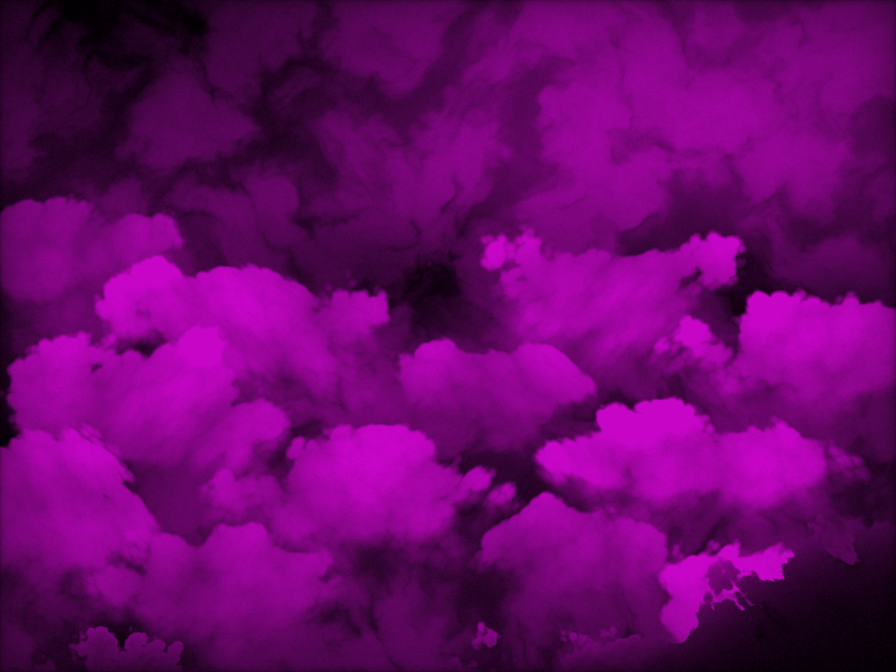
This texture is drawn by a Shadertoy shader. Its source:

```glsl
vec2 hash2(vec2 p) {
    vec3 q = fract(p.xyx * vec3(0.1031, 0.1030, 0.0973));
    q += dot(q, q.yzx + 33.33);
    return fract((q.xx + q.yz) * q.zy);
}

// Smooth cellular noise: rounded bumps with soft creases
float cells(vec2 p) {
    vec2 cell = floor(p), f = fract(p);
    float sum = 0.0;
    for (int y = -1; y <= 1; y++)
    for (int x = -1; x <= 1; x++) {
        vec2 g = vec2(x, y);
        vec2 d = g + hash2(cell + g + 70.0) - f;
        sum += exp(-10.0 * dot(d, d));
    }
    return 1.0 + log(sum) / 10.0;
}

// Layered bumps, centred on zero
float puffs(vec2 p) {
    float sum = 0.0, weight = 1.0;
    p += 0.15 * sin(p.yx * 2.3 + vec2(0.0, 1.7));
    for (int i = 0; i < 5; i++) {
        sum += weight * (cells(p) - 0.78);
        p = mat2(1.6, 1.2, -1.2, 1.6) * p + 5.3;
        weight *= 0.55;
    }
    return sum;
}

float spot(vec2 p, vec2 centre, vec2 radius) {
    vec2 q = (p - centre) / radius;
    return exp(-dot(q, q));
}

// Dim sky with ragged wisps, brighter at the upper right
float skyTone(vec2 p) {
    vec2 warp = vec2(puffs(p * 4.0 + 11.0), puffs(p * 4.0 + 37.0));
    float wisp = puffs(p * vec2(4.2, 4.6) + 0.4 * warp + 3.0);
    float tone = 0.23 + 0.13 * smoothstep(-0.15, 0.2, wisp) + 0.2 * wisp;
    tone += 0.22 * smoothstep(0.3, 0.95, p.x) * smoothstep(0.55, 0.8, p.y);
    tone -= 0.2 * spot(p, vec2(0.55, 0.6), vec2(0.2, 0.08));
    tone -= 0.2 * spot(p, vec2(1.25, 0.54), vec2(0.25, 0.06));
    tone -= 0.25 * spot(p, vec2(0.05, 0.3), vec2(0.15, 0.09));
    return tone - 0.19 * spot(p, vec2(0.15, 1.0), vec2(0.4, 0.17));
}

void mainImage(out vec4 fragColor, in vec2 fragCoord) {
    vec2 uv = fragCoord / iResolution.xy;
    vec2 p = fragCoord / iResolution.y;
    float tone = skyTone(p);

    // Heaped clouds, back to front: lit tops, bases fading into haze
    for (int i = 0; i < 12; i++) {
        float n = float(i);
        vec2 rnd = hash2(vec2(n * 7.0 + 3.0, 19.0));
        vec2 centre = vec2(1.33 * fract(0.07 + n * 0.618), 0.6 - 0.05 * n);
        vec2 radius = mix(vec2(0.13, 0.08), vec2(0.23, 0.15), rnd);
        vec2 q = (p - centre) / radius;
        if (dot(q, q) > 3.6) continue;
        float puff = puffs(p * 5.0 + n * 9.7);
        float depth = 1.0 - length(q) + 1.1 * puff;
        float soft = mix(0.16, 1.1, smoothstep(0.4, -0.7, q.y));
        float lit = 0.55 + 0.13 * q.y + 0.4 * puff + 0.22 * (rnd.x - 0.5);
        lit += 0.08 * smoothstep(0.4, 1.2, p.x);
        tone = mix(tone, lit, 0.9 * smoothstep(0.0, soft, depth));
    }

    // Dark lumpy bank with lit heads at the lower right
    float bump = puffs(p * 7.0 + 51.0);
    float bank = 0.21 * smoothstep(0.85, 1.3, p.x) - p.y + 0.22 * bump;
    float heads = max(0.3 + 1.2 * bump, 0.0);
    float rim = 0.03 + heads * exp(-13.0 * max(bank, 0.0));
    tone = mix(tone, rim, smoothstep(0.0, 0.02, bank));

    // Darkened borders and fine grain
    vec2 border = 4.0 * uv * (1.0 - uv);
    tone *= 1.04 * pow(border.x * border.y, 0.12);
    tone += 0.03 * (hash2(floor(p * 384.0)).x - 0.5);
    tone = clamp(tone, 0.01, 0.78);
    fragColor = vec4(tone, 0.02 * smoothstep(0.0, 0.3, tone), tone, 1.0);
}
```
